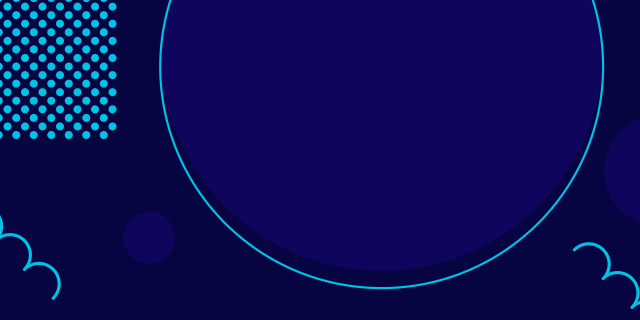
Give the GLSL for this background, as a WebGL 2 fragment shader.

```glsl
#version 300 es
precision highp float;

uniform vec2 u_resolution;
out vec4 fragColor;

// Lengths are in canvas heights, origin at the lower left
const vec3 NAVY   = vec3(0.022, 0.014, 0.253);
const vec3 INDIGO = vec3(0.062, 0.020, 0.360);
const vec3 CYAN   = vec3(0.000, 0.760, 0.900);

const vec2  RING_CENTER = vec2(1.1927, 0.7917);
const float RING_RADIUS = 0.692;
const float RING_HALF_WIDTH = 0.0034;

const vec2  BIG_DISC_CENTER = vec2(1.1927, 0.8464);
const float BIG_DISC_RADIUS = 0.6927;
const vec2  SMALL_DISC_CENTER = vec2(0.4661, 0.2578);
const float SMALL_DISC_RADIUS = 0.0807;
const vec2  EDGE_DISC_CENTER = vec2(2.0625, 0.4661);
const float EDGE_DISC_RADIUS = 0.1745;

const vec2  DOT_ORIGIN = vec2(0.0508, 0.5781);
const vec2  DOT_PITCH = vec2(0.0547, 0.0535);
const float DOT_RADIUS = 0.0125;
const float DOT_LAST_COLUMN = 5.0;

const vec2  LEFT_WAVE_CENTER = vec2(0.0313, 0.2031);
const vec2  RIGHT_WAVE_CENTER = vec2(1.840, 0.1745);
const float WAVE_RADIUS = 0.0636;
const float WAVE_HALF_WIDTH = 0.0049;

float disc(vec2 p, vec2 center, float radius) {
    return length(p - center) - radius;
}

// Dot lattice that ends at its last column and its lowest row
float dotLattice(vec2 p, vec2 origin) {
    vec2 cell = round((p - origin) / DOT_PITCH);
    cell = vec2(min(cell.x, DOT_LAST_COLUMN), max(cell.y, 0.0));
    return disc(p, origin + cell * DOT_PITCH, DOT_RADIUS);
}

// Chain of half circles running down to the right, with round ends
float scallops(vec2 p, vec2 center, float first, float last) {
    vec2 d = p - center;
    vec2 q = vec2(d.x - d.y, d.x + d.y) * sqrt(0.5);
    float pitch = 2.0 * WAVE_RADIUS;
    q.x -= pitch * clamp(round(q.x / pitch), first, last);
    float arc = abs(length(q) - WAVE_RADIUS);
    float ends = length(vec2(abs(q.x) - WAVE_RADIUS, q.y));
    return (q.y > 0.0 ? arc : ends) - WAVE_HALF_WIDTH;
}

// Antialiased coverage of a signed distance
float coverage(float d) {
    return clamp(0.5 - d * u_resolution.y, 0.0, 1.0);
}

void main() {
    vec2 p = gl_FragCoord.xy / u_resolution.y;

    // Discs, the largest kept inside the ring
    float ring = disc(p, RING_CENTER, RING_RADIUS);
    float discs = max(disc(p, BIG_DISC_CENTER, BIG_DISC_RADIUS), ring);
    discs = min(discs, disc(p, SMALL_DISC_CENTER, SMALL_DISC_RADIUS));
    discs = min(discs, disc(p, EDGE_DISC_CENTER, EDGE_DISC_RADIUS));

    // Ring, staggered dots and scallops
    float accents = abs(ring) - RING_HALF_WIDTH;
    accents = min(accents, dotLattice(p, DOT_ORIGIN));
    accents = min(accents, dotLattice(p, DOT_ORIGIN + 0.5 * DOT_PITCH));
    accents = min(accents, scallops(p, LEFT_WAVE_CENTER, -2.0, 1.0));
    accents = min(accents, scallops(p, RIGHT_WAVE_CENTER, 0.0, 2.0));

    vec3 color = mix(NAVY, INDIGO, coverage(discs));
    color = mix(color, CYAN, coverage(accents));
    fragColor = vec4(color, 1.0);
}
```
